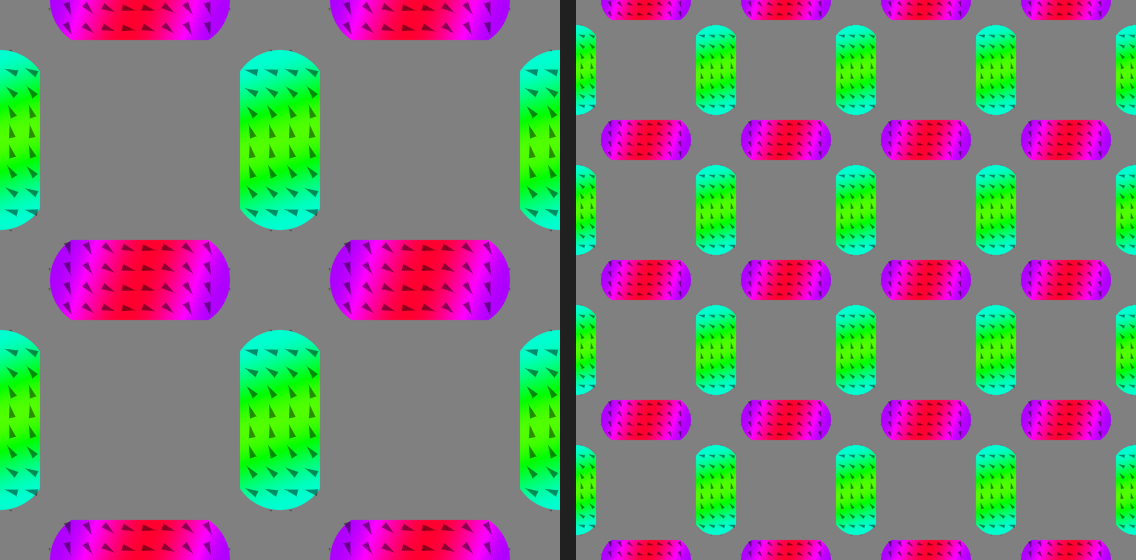
Left: one tile. Right: repeated 2 by 2.
This pattern is drawn by a three.js fragment shader. Its source:

```glsl
// Lattice of alternating upright and lying capsules, hue-coded by a direction field with small arrows.
varying vec2 vUv;

const float REPEATS = 2.0;       // lattice cells across and down
const float GRID = 14.0;         // arrow slots per lattice cell
const vec2 HALF_SIZE = vec2(2.0, 4.5);   // capsule, in arrow slots
const float CAP_RADIUS = 2.4;
const float SOFT = 0.035;        // edge smoothing, in arrow slots
const vec2 ARROW = vec2(0.33, 0.17);     // half length, half base
const vec2 ARROW_SHIFT = vec2(0.05, -0.06);
const float ARROW_SHADE = 0.45;
const vec3 GROUND = vec3(0.5);

float coverage(float dist) {
  return 1.0 - smoothstep(-SOFT, SOFT, dist);
}

vec3 hueColor(float degrees) {
  vec3 wheel = fract(degrees / 360.0 + vec3(0.0, 2.0, 1.0) / 3.0);
  return clamp(abs(wheel * 6.0 - 3.0) - 1.0, 0.0, 1.0);
}

// Upright capsule with shallow round ends and trimmed sides
float capsuleDistance(vec2 p) {
  vec2 q = abs(p);
  float rounded = length(vec2(q.x, max(q.y - HALF_SIZE.y + CAP_RADIUS, 0.0))) - CAP_RADIUS;
  return max(q.x - HALF_SIZE.x, rounded);
}

// Field direction in degrees: upward in the middle, turning left at both ends
float fieldAngle(vec2 p) {
  float s = min(abs(p.y - 0.35 * p.x), 4.4);
  return 101.0 + 34.0 * (1.0 - cos(3.14159 * s / 4.4));
}

// Isosceles triangle pointing along the given direction
float arrowDistance(vec2 p, float degrees) {
  float a = radians(degrees);
  vec2 dir = vec2(cos(a), sin(a));
  float along = dot(p, dir);
  float side = abs(dot(p, vec2(-dir.y, dir.x)));
  vec2 slope = normalize(vec2(ARROW.y, 2.0 * ARROW.x));
  return max(-along - ARROW.x, dot(vec2(along - ARROW.x, side), slope));
}

// One arrow per slot, shrinking to a speck at the capsule rim
float arrowMask(vec2 p) {
  vec2 slot = floor(p) + 0.5;
  float size = 1.0 - smoothstep(-0.3, 0.2, capsuleDistance(slot));
  float scale = max(size, 0.01);
  vec2 local = (p - slot) / scale - ARROW_SHIFT;
  return step(0.05, size) * coverage(arrowDistance(local, fieldAngle(slot)) * scale);
}

// Offset to the nearest capsule centre, in arrow slots
vec2 latticeOffset(vec2 cell, vec2 center) {
  return (fract(cell - center + 0.5) - 0.5) * GRID;
}

// The lying capsule mirrors the upright one, so its hue runs backwards
vec3 paintCapsule(vec3 base, vec2 p, bool mirrored) {
  float angle = fieldAngle(p);
  vec3 fill = hueColor(mirrored ? 90.0 - angle : angle);
  vec3 color = mix(base, fill, coverage(capsuleDistance(p)));
  return color * (1.0 - ARROW_SHADE * arrowMask(p));
}

void main() {
  vec2 cell = vUv * REPEATS;
  vec3 color = paintCapsule(GROUND, latticeOffset(cell, vec2(0.0, 0.5)), false);
  color = paintCapsule(color, latticeOffset(cell, vec2(0.5, 0.0)).yx, true);
  gl_FragColor = vec4(color, 1.0);
}
```
